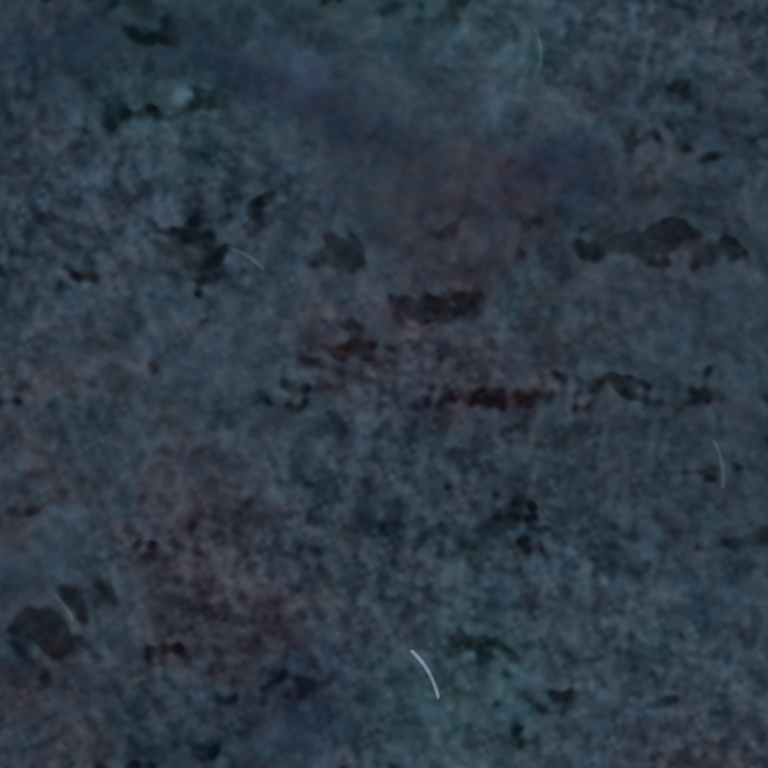
This texture is drawn by a WebGL 2 fragment shader. Its source:

```glsl
#version 300 es
precision highp float;
// Dark blue-grey weathered stone: rotated layers of warped value noise set
// the tone, from broad patches to fine grain. Dark pits, drifting colour
// tints, soft pale spots and a few thin fibres are laid over it.
uniform vec2 u_resolution;
out vec4 fragColor;

float hash(vec2 p) {
  return fract(sin(dot(p, vec2(127.1, 311.7))) * 43758.5453);
}

// Smooth value noise in -1..1
float noise(vec2 p) {
  vec2 cell = floor(p), f = fract(p);
  f = f * f * (3.0 - 2.0 * f);
  float low = mix(hash(cell), hash(cell + vec2(1, 0)), f.x);
  float high = mix(hash(cell + vec2(0, 1)), hash(cell + vec2(1, 1)), f.x);
  return mix(low, high, f.y) * 2.0 - 1.0;
}

// Octaves are rotated so that their lattices never line up
float fbm(vec2 p) {
  float sum = 0.0, weight = 0.55;
  for (int i = 0; i < 4; i++) {
    sum += weight * noise(p);
    p = mat2(1.6, 1.2, -1.2, 1.6) * p + 17.3;
    weight *= 0.5;
  }
  return sum;
}

vec2 turn(vec2 p, float angle) {
  float c = cos(angle), s = sin(angle);
  return vec2(c * p.x - s * p.y, s * p.x + c * p.y);
}

// Thin, slightly bowed strand of the given half length
float fibre(vec2 p, float halfLength) {
  p.y += 0.15 * p.x * p.x / halfLength;
  p.x -= clamp(p.x, -halfLength, halfLength);
  return 1.0 - smoothstep(0.0005, 0.0042, length(p));
}

void main() {
  vec2 uv = gl_FragCoord.xy / u_resolution;
  vec2 warp = vec2(fbm(uv * 9.0 + 3.1), fbm(uv * 9.0 + 41.7));
  vec2 p = uv + 0.022 * warp;

  // Tone from broad patches down to fine grain
  float broad = fbm(p * vec2(3.5, 5.5) + 8.0);
  float clump = noise(turn(p, 0.5) * vec2(21.0, 29.0) + 5.0);
  float grain = noise(turn(p, 0.9) * 68.0 + 23.0);
  float fine = noise(turn(uv, 0.3) * 125.0 + 61.0);
  float rough = 0.85 + 0.45 * noise(uv * 4.0 + 70.0);
  float tone = 0.64 + 0.24 * broad + 0.17 * clump;
  tone += rough * (0.27 * grain + 0.19 * fine);

  // Shadowy seam sloping down across the top, and a patch at the foot
  float seamY = 0.97 - 0.2 * uv.x + 0.07 * warp.y;
  float seam = exp(-pow((uv.y - seamY) / 0.055, 2.0));
  seam *= 1.0 - smoothstep(0.7, 0.85, uv.x);
  seam *= smoothstep(-0.5, 0.35, noise(uv * vec2(5.0, 8.0) + 12.0));
  vec2 foot = (uv - vec2(0.39, 0.07) + 0.05 * warp) / vec2(0.1, 0.08);
  float shade = max(seam, 0.6 * exp(-dot(foot, foot)));
  tone = mix(tone, 0.14 + 0.3 * tone, 0.8 * shade);

  // Ragged dark pits, longer across than up
  float pitField = noise(turn(p, -0.25) * vec2(12.0, 22.0) + 90.0);
  pitField += 0.35 * clump - 0.3 * grain - 0.15 * broad;
  float pit = smoothstep(0.5, 0.95, pitField);
  tone -= 0.5 * pit;

  // Blue-grey ramp
  vec3 colour = mix(vec3(0.07, 0.11, 0.15), vec3(0.25, 0.31, 0.36),
                    clamp(tone, -0.15, 1.25));

  // Teal, mauve-brown and navy drifts
  float drift = fbm(uv * vec2(3.2, 4.0) + 33.0);
  vec2 rust = (uv - vec2(0.26, 0.29) + 0.06 * warp) / vec2(0.15, 0.09);
  float warm = max(smoothstep(0.1, 0.6, drift), exp(-dot(rust, rust)));
  colour += warm * vec3(0.03, -0.015, -0.02);
  colour += smoothstep(0.05, 0.5, -drift) * vec3(-0.012, 0.014, 0.002);
  colour += shade * vec3(0.0, -0.012, 0.015);
  colour += pit * vec3(0.012, -0.003, -0.015);
  colour += 0.014 * noise(uv * 42.0 + 7.0) * vec3(1.0, -0.2, -0.8);

  // Soft pale spots
  for (float i = 0.0; i < 7.0; i++) {
    vec2 centre = vec2(hash(vec2(i, 2.3)), 0.55 + 0.42 * hash(vec2(i, 8.9)));
    float radius = 0.012 + 0.018 * hash(vec2(i, 5.7));
    float spot = exp(-pow(length(p - centre) / radius, 2.0));
    colour += spot * vec3(0.06, 0.08, 0.1);
  }

  // Scattered fibres; the first is the brightest
  for (float i = 0.0; i < 5.0; i++) {
    vec2 centre = fract(vec2(0.558, 0.125) + i * vec2(0.382, 0.271));
    float angle = 1.05 + 0.5 * sin(i * 2.4);
    float strand = fibre(turn(uv - centre, angle), 0.034 - 0.004 * i);
    colour += strand * (i < 0.5 ? 0.27 : 0.07) * vec3(1.0, 1.0, 1.05);
  }

  fragColor = vec4(clamp(colour, 0.0, 1.0), 1.0);
}
```
